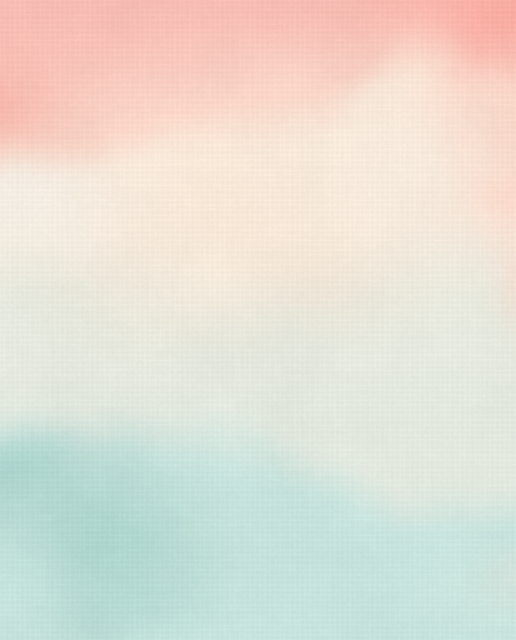
A Shadertoy shader for this background:

```glsl
const vec3 CREAM = vec3(0.970, 0.908, 0.845);
const vec3 MIST = vec3(0.885, 0.910, 0.872);
const vec3 PALE = vec3(0.955, 0.935, 0.900);
const vec3 PEACH = vec3(0.975, 0.840, 0.785);
const vec3 PINK = vec3(0.972, 0.735, 0.700);
const vec3 CORAL = vec3(0.980, 0.660, 0.620);
const vec3 AQUA = vec3(0.775, 0.890, 0.868);
const vec3 TEAL = vec3(0.655, 0.820, 0.795);

float hash(vec2 p) {
    return fract(sin(dot(p, vec2(127.1, 311.7))) * 43758.5453);
}

float noise(vec2 p) {
    vec2 i = floor(p);
    vec2 f = fract(p);
    f = f * f * (3.0 - 2.0 * f);
    return mix(mix(hash(i), hash(i + vec2(1, 0)), f.x),
               mix(hash(i + vec2(0, 1)), hash(i + vec2(1, 1)), f.x), f.y);
}

// Layered noise centred on zero
float fbm(vec2 p) {
    float sum = 0.0;
    float amplitude = 0.5;
    for (int i = 0; i < 5; i++) {
        sum += amplitude * (noise(p) - 0.5);
        p = mat2(1.6, 1.2, -1.2, 1.6) * p + 7.3;
        amplitude *= 0.5;
    }
    return sum;
}

// Soft elliptical pool of pigment
vec3 wash(vec3 base, vec3 tint, vec2 p, vec2 center, vec2 radius, float strength) {
    vec2 d = (p - center) / radius;
    return mix(base, tint, strength * exp(-dot(d, d)));
}

// Lower limit of the warm area
float warmEdge(float x) {
    return 0.795 + 0.11 * smoothstep(0.60, 0.82, x)
                 - 0.055 * (1.0 - smoothstep(0.12, 0.30, x));
}

// Upper limit of the cool area
float coolEdge(float x) {
    return mix(0.325, 0.210, smoothstep(0.42, 0.80, x));
}

vec3 paint(vec2 p) {
    vec3 col = mix(MIST, CREAM, smoothstep(0.34, 0.65, p.y));

    // Pale clouds and mist between the two washes
    col = wash(col, MIST, p, vec2(0.00, 0.50), vec2(0.22, 0.12), 0.75);
    col = wash(col, MIST, p, vec2(1.00, 0.50), vec2(0.26, 0.14), 0.70);
    col = wash(col, PALE, p, vec2(0.02, 0.67), vec2(0.18, 0.09), 0.90);
    col = wash(col, PALE, p, vec2(0.82, 0.73), vec2(0.20, 0.12), 0.40);

    // Warm wash
    float warm = smoothstep(-0.045, 0.045, p.y - warmEdge(p.x));
    col = mix(col, mix(PEACH, PINK, smoothstep(0.80, 1.01, p.y)), warm * 0.95);
    col = wash(col, CORAL, p, vec2(-0.03, 0.84), vec2(0.14, 0.075), 0.65);
    col = wash(col, PINK, p, vec2(0.00, 0.94), vec2(0.20, 0.10), 0.60);
    col = wash(col, CORAL, p, vec2(1.03, 0.97), vec2(0.22, 0.10), 0.90);
    col = wash(col, PEACH, p, vec2(1.03, 0.82), vec2(0.14, 0.09), 0.90);
    col = wash(col, PEACH, p, vec2(1.04, 0.69), vec2(0.12, 0.07), 0.90);
    col = wash(col, PEACH, p, vec2(1.03, 0.54), vec2(0.06, 0.08), 0.55);
    col = wash(col, CREAM, p, vec2(0.82, 0.88), vec2(0.09, 0.06), 0.45);

    // Cool wash
    float cool = 1.0 - smoothstep(-0.055, 0.060, p.y - coolEdge(p.x));
    col = mix(col, AQUA, cool * 0.95);
    col = wash(col, TEAL, p, vec2(0.17, 0.17), vec2(0.17, 0.11), 0.75);
    col = wash(col, TEAL, p, vec2(0.00, 0.27), vec2(0.14, 0.06), 0.75);
    col = wash(col, TEAL, p, vec2(0.23, 0.06), vec2(0.12, 0.06), 0.45);
    col = wash(col, AQUA, p, vec2(0.00, 0.04), vec2(0.13, 0.08), 0.80);
    return wash(col, MIST, p, vec2(1.02, 0.09), vec2(0.12, 0.05), 0.50);
}

// Uneven thread running along x
float thread(vec2 p, float count) {
    float row = p.y * count;
    float wave = cos(6.28318 * row);
    float wear = noise(vec2(p.x * count * 0.22, floor(row) * 3.7));
    return wave * (0.35 + 0.65 * wear) + 0.8 * (wear - 0.5);
}

void mainImage(out vec4 fragColor, in vec2 fragCoord) {
    vec2 uv = fragCoord / iResolution.xy;
    vec2 q = fragCoord / iResolution.y;

    // Ragged watercolour borders
    vec2 warp = vec2(fbm(q * 5.0 + 3.1), fbm(q * 5.0 + 19.7));
    vec3 col = paint(uv + warp * vec2(0.14, 0.10));
    col += 0.035 * fbm(q * 9.0 + 41.0);

    // Woven paper
    float weave = thread(q, 128.0) + thread(q.yx + 5.0, 128.0);
    float grain = noise(q * 300.0) - 0.5;
    col += 0.009 * weave + 0.012 * grain;

    fragColor = vec4(clamp(col, 0.0, 1.0), 1.0);
}
```
